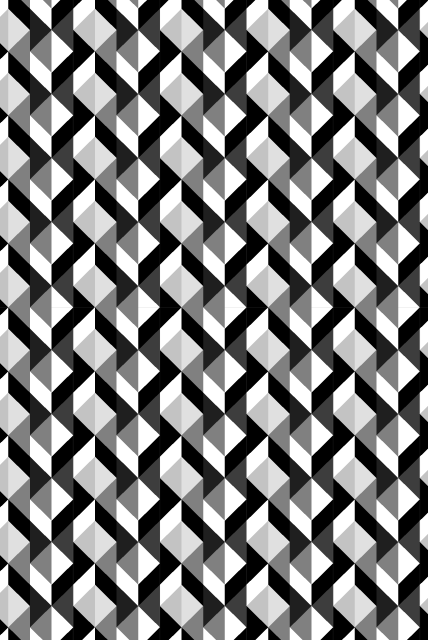
Give the GLSL for this pattern, as a WebGL 2 fragment shader.

```glsl
#version 300 es
precision highp float;
// Interlocking folded ribbons and cubes in black, white and greys.
// Each repeat has four columns; a mirrored fold cuts every column into one
// slanted band and two triangles, each filled with its own flat tone.

uniform vec2 u_resolution;
out vec4 fragColor;

const vec2  REPEATS = vec2(4.94, 10.0);    // repeats across and down
const vec2  PHASE = vec2(0.8455, 0.802);   // repeat offset from the top left
const float COLUMNS = 4.0;                 // columns in one repeat
const float UNITS = 3.0;                   // fold heights in one repeat
const int   SAMPLES = 4;                   // smoothing samples per axis

const float WHITE = 1.0;
const float PALE = 0.88;
const float LIGHT = 0.765;
const float MID = 0.5;
const float DARK = 0.24;
const float DEEP = 0.12;
const float BLACK = 0.0;

const float SEAM_WIDTH = 0.0013;           // fraction of canvas height
const float SEAM_STRENGTH = 0.14;
const float SEAM_ROW = 4.0;                // row boundary with a faint seam

// Tones of a column: slanted band, triangle below it, remaining triangle.
vec3 columnTones(float column) {
    if (column < 1.0) return vec3(WHITE, LIGHT, BLACK);
    if (column < 2.0) return vec3(BLACK, PALE, MID);
    if (column < 3.0) return vec3(WHITE, DEEP, MID);
    return vec3(BLACK, DARK, WHITE);
}

// p counts repeats, rightwards in x and downwards in y.
float patternTone(vec2 p) {
    vec2 cell = fract(p);
    float across = cell.x * COLUMNS;
    float column = floor(across);
    float slide = fract(across);

    // The outer columns lean the opposite way to the inner pair.
    bool outer = column < 0.5 || column > 2.5;
    float fold = outer ? 1.0 - slide : slide;

    // Height below the start of the slanted band, wrapped per repeat.
    float depth = mod(cell.y * UNITS - fold, UNITS);
    vec3 tones = columnTones(column);
    if (depth < 1.0) return tones.x;
    if (depth < UNITS - 2.0 * fold) return tones.y;
    return tones.z;
}

// Hairline joints between repeats across, and along one row boundary.
float seamMask(vec2 p, float aspect) {
    float dx = abs(p.x - round(p.x)) * aspect / REPEATS.x;
    float dy = abs(p.y - SEAM_ROW) / REPEATS.y;
    return step(min(dx, dy), 0.5 * SEAM_WIDTH);
}

void main() {
    float aspect = u_resolution.x / u_resolution.y;
    float total = 0.0;

    // Average a regular grid of samples inside the pixel.
    for (int j = 0; j < SAMPLES; j++) {
        for (int i = 0; i < SAMPLES; i++) {
            vec2 jitter = (vec2(i, j) + 0.5) / float(SAMPLES) - 0.5;
            vec2 uv = (gl_FragCoord.xy + jitter) / u_resolution;
            vec2 p = vec2(uv.x, 1.0 - uv.y) * REPEATS - PHASE;
            float tone = patternTone(p);
            total += mix(tone, MID, SEAM_STRENGTH * seamMask(p, aspect));
        }
    }
    fragColor = vec4(vec3(total / float(SAMPLES * SAMPLES)), 1.0);
}
```
